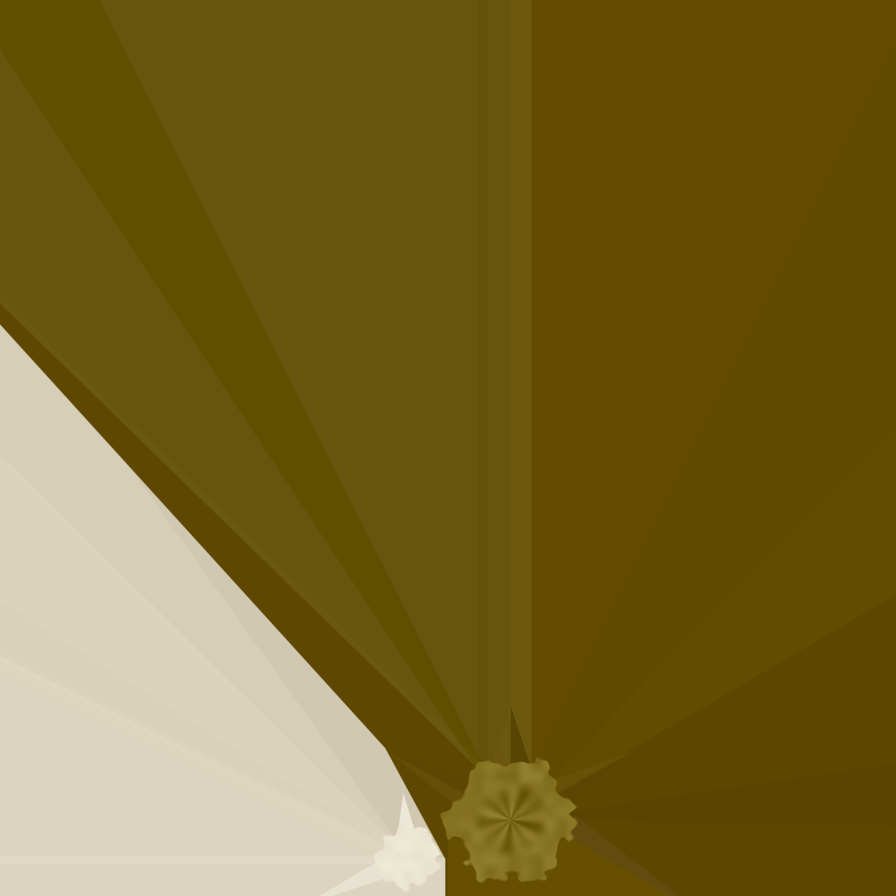
This background is drawn by a WebGL 2 fragment shader. Its source:

```glsl
#version 300 es
// Olive and cream facets fanning out from a ragged rosette and a small pale burst.
precision highp float;
uniform vec2 u_resolution;
out vec4 outColor;

#define ROSETTE vec2(0.570, 0.085)
#define BURST vec2(0.456, 0.043)
#define ROSETTE_RADIUS 0.067
#define BURST_RADIUS 0.034
#define OLIVE vec3(0.402, 0.328, 0.050)
#define BROWN vec3(0.385, 0.295, 0.000)
#define SHADE vec3(0.365, 0.280, 0.000)
#define CREAM vec3(0.850, 0.815, 0.725)
#define GOLD vec3(0.530, 0.460, 0.140)

float hash(vec2 p) {
  return fract(sin(dot(p, vec2(127.1, 311.7))) * 43758.545);
}

float noise(vec2 p) {
  vec2 i = floor(p), f = fract(p);
  f = f * f * (3.0 - 2.0 * f);
  return mix(mix(hash(i), hash(i + vec2(1, 0)), f.x),
             mix(hash(i + vec2(0, 1)), hash(i + vec2(1, 1)), f.x), f.y);
}

// Signed distance to a line, positive on the left of a to b
float side(vec2 p, vec2 a, vec2 b) {
  vec2 d = normalize(b - a);
  return d.x * (p.y - a.y) - d.y * (p.x - a.x);
}

// Soft coverage of the half space d > 0
float cover(float d, float soft) {
  return smoothstep(-soft, soft, d);
}

// Tapering spike from base to tip; x is coverage, y is the signed offset
vec2 spike(vec2 p, vec2 base, vec2 tip, float width, float soft) {
  vec2 axis = tip - base;
  float t = dot(p - base, axis) / dot(axis, axis);
  float off = side(p, base, tip);
  float inside = width * (1.0 - t) - abs(off);
  return vec2(cover(inside, soft) * step(0.0, t) * step(t, 1.0), off);
}

vec3 darkFacets(vec2 p, float px) {
  vec2 q = p - ROSETTE;
  float r = length(q), a = atan(q.y, q.x);

  // Left fan with its green wedge and the shaded band along the cream
  vec3 c = OLIVE;
  float wedge = cover((a - 2.036) * r, px) * cover((2.156 - a) * r, px);
  c = mix(c, vec3(0.380, 0.308, 0.0), wedge);
  float band = side(p, vec2(0.0, 0.661), vec2(0.521, 0.154));
  c += 0.018 * exp(-abs(band - 0.004) / 0.004);
  c = mix(c, vec3(0.368, 0.280, 0.0), cover(-band, px));

  // Upright ribbon
  float above = step(ROSETTE.y, p.y);
  float seam = cover(p.x - 0.534, px) * cover(0.544 - p.x, px);
  c -= 0.012 * seam * above;
  float ribbon = cover(p.x - 0.568, px) * above;
  c = mix(c, vec3(0.422, 0.348, 0.050), ribbon);

  // Right fan, from the upright down to the floor
  vec3 fan = BROWN;
  fan = mix(fan, vec3(0.376, 0.290, 0.0), cover((1.109 - a) * r, 0.008));
  fan = mix(fan, vec3(0.384, 0.298, 0.0), cover((0.797 - a) * r, px));
  fan = mix(fan, vec3(0.360, 0.278, 0.0), cover((0.529 - a) * r, px));
  fan = mix(fan, vec3(0.352, 0.270, 0.0), cover((0.145 - a) * r, px));
  fan = mix(fan, SHADE, cover((-0.020 - a) * r, 0.006));
  c = mix(c, fan, cover(p.x - 0.593, 2.0 * px));

  // Warm floor patch and the slanting ray beside it
  float ray = side(p, vec2(0.640, 0.076), vec2(0.749, 0.0));
  float low = cover(0.066 - p.y, 0.01);
  c = mix(c, vec3(0.400, 0.315, 0.0), low * cover(-ray, px) * step(0.50, p.x));
  vec2 slant = spike(p, vec2(0.635, 0.080), vec2(0.79, -0.025), 0.012, px);
  return mix(c, vec3(0.390, 0.295, 0.060), slant.x);
}

vec3 creamFacets(vec2 p, float px) {
  vec2 q = p - BURST;
  float r = length(q), a = atan(q.y, -q.x);
  vec3 c = CREAM - vec3(0.005, 0.007, 0.004);
  c = mix(c, CREAM + vec3(0.008, 0.015, 0.005), cover((0.778 - a) * r, px));
  c = mix(c, CREAM + vec3(0.002, 0.004, 0.006), cover((0.562 - a) * r, px));
  c = mix(c, CREAM + vec3(0.014, 0.018, 0.020), cover((0.456 - a) * r, px));
  c += 0.015 * exp(-abs((a - 0.456) * r) / 0.004);
  c += 0.018 * cover(0.004 - abs(q.y + 0.003), px) * step(q.x, 0.0);
  c -= 0.025 * cover((a - 0.95) * r, px);

  // Small spikes and the pale burst
  c = mix(c, vec3(0.93, 0.91, 0.85), spike(p, BURST, vec2(0.450, 0.115), 0.016, px).x);
  c = mix(c, vec3(0.91, 0.89, 0.82), spike(p, BURST, vec2(0.340, -0.010), 0.014, px).x);
  float rim = BURST_RADIUS + 0.003 * cos(9.0 * a) + 0.008 * (noise(p * 150.0) - 0.5);
  vec3 pale = vec3(0.90, 0.88, 0.80) + 0.04 * noise(p * 90.0);
  return mix(c, pale, cover(rim - r, 2.0 * px));
}

void main() {
  vec2 p = gl_FragCoord.xy / u_resolution;
  float px = 0.8 / min(u_resolution.x, u_resolution.y);
  vec3 c = darkFacets(p, px);

  // Spikes behind the rosette, each with a lit and a shaded half
  for (int i = 0; i < 3; i++) {
    float k = float(i) - 1.0;
    vec2 tip = vec2(0.570 + 0.138 * k, 0.212 - 0.050 * abs(k));
    vec2 s = spike(p, ROSETTE, tip, 0.042 - 0.016 * abs(k), px);
    c = mix(c, mix(vec3(0.35, 0.27, 0.01), vec3(0.42, 0.34, 0.05), cover(s.y, px)), s.x * (1.0 - 0.5 * abs(k)));
  }

  // Cream corner
  float edge = max(side(p, vec2(0.0, 0.638), vec2(0.430, 0.165)),
                   side(p, vec2(0.430, 0.165), vec2(0.496, 0.043)));
  edge = max(edge, p.x - 0.497);
  c = mix(c, creamFacets(p, px), cover(-edge, px));

  // Six-lobed rosette with ragged rim and folded heart
  vec2 q = p - ROSETTE;
  float r = length(q), a = atan(q.y, q.x);
  float rim = ROSETTE_RADIUS + 0.006 * cos(6.0 * a) + 0.016 * (noise(p * 110.0) - 0.5);
  float folds = sin(9.0 * a + 1.0) + 0.6 * sin(5.0 * a);
  vec3 gold = GOLD + 0.09 * (noise(p * 75.0) - 0.5);
  gold += (0.045 * folds - 0.05) * (1.0 - smoothstep(0.030, 0.046, r));
  c = mix(c, gold, cover(rim - r, 2.0 * px));

  outColor = vec4(c, 1.0);
}
```
